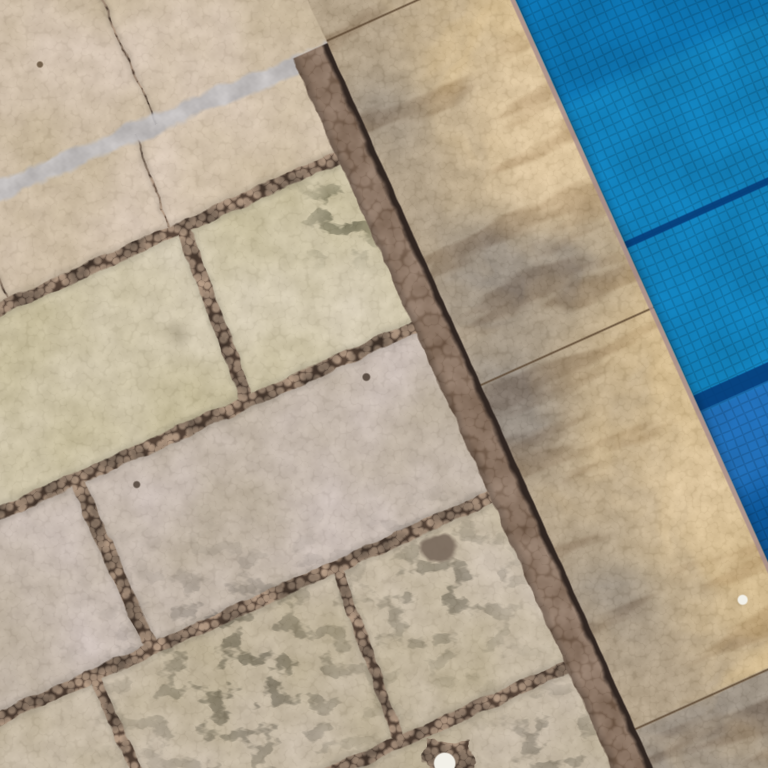
Give the GLSL for this texture, as a three.js fragment shader.

```glsl
// Weathered stone paving beside a tiled pool, seen from above and turned.
// A rotated frame places joints, channel, coping and water as bands;
// layered sines stain the stone and cellular noise gives grit and gravel.
varying vec2 vUv;

vec2 hash2(vec2 p) {
  vec2 k = vec2(dot(p, vec2(127.1, 311.7)), dot(p, vec2(269.5, 183.3)));
  return fract(sin(k) * 43758.5);
}

// Distance to the nearest scattered point
float cells(vec2 p) {
  vec2 cell = floor(p), f = fract(p);
  float nearest = 2.0;
  for (int j = -1; j <= 1; j++)
    for (int i = -1; i <= 1; i++) {
      vec2 o = vec2(float(i), float(j));
      nearest = min(nearest, length(o + hash2(cell + o) - f));
    }
  return nearest;
}

// Layered, turned and bent sines, roughly -1 to 1
float waves(vec2 p) {
  float sum = 0.0, amp = 0.5;
  for (int i = 0; i < 5; i++) {
    p = mat2(0.8, 0.6, -0.6, 0.8) * p * 1.7 + 1.3;
    sum += amp * sin(p.x + 1.5 * sin(p.y));
    amp *= 0.6;
  }
  return sum;
}

float below(float x, float edge) { return 1.0 - smoothstep(edge - 0.0015, edge + 0.0015, x); }
float band(float x, float halfWidth) { return below(abs(x), halfWidth); }
float blob(vec2 p, vec2 c, float r) { p -= c; return exp(-dot(p, p) / (r * r)); }

vec3 gravel(vec2 p) {
  float stones = cells(p * 105.0);
  vec3 c = mix(vec3(0.57, 0.49, 0.42), vec3(0.29, 0.23, 0.19), smoothstep(0.3, 0.8, stones));
  return c * (1.0 + 0.25 * waves(p * 40.0));
}

vec3 pavers(vec2 p, vec2 g) {
  float rows = (g.y - 0.367) / 0.2425;
  float row = g.y < 0.231 ? 0.0 : floor(rows) + 2.0;
  float rowGap = g.y < 0.231 ? 1.0 : abs(fract(rows + 0.5) - 0.5) * 0.2425;

  // Cross joints, staggered by row; hairline in the two upper rows
  float cross = 0.096 - 0.07 * fract(rows) * 0.24;
  if (row < 0.5) cross = 0.121;
  else if (row > 4.5) cross = 9.0;
  else if (row > 2.5 && row < 3.5) cross = -0.166;
  float side = row > 3.5 ? -0.25 : (row > 0.5 && row < 1.5 ? -0.15 : -9.0);
  float crossGap = min(abs(g.x - cross), abs(g.x - side));
  float crossHalf = row < 1.5 ? 0.0012 : (row > 3.5 ? 0.007 : 0.009);

  // Stone tint by row, with mottling and grit
  vec3 c = vec3(0.82, 0.755, 0.67);
  if (row > 1.5) c = vec3(0.805, 0.765, 0.66);
  if (row > 2.5) c = vec3(0.775, 0.725, 0.675);
  if (row > 3.5) c = vec3(0.76, 0.71, 0.625);
  c += 0.03 * (hash2(vec2(row, step(cross, g.x))).x - 0.5);
  c += vec3(0.035, 0.035, 0.055) * waves(p * 9.0) + 0.03 * waves(p * 65.0);
  c -= 0.035 * smoothstep(0.45, 0.9, cells(p * 140.0));

  // Lichen specks and brown stains
  float moss = blob(p, vec2(0.45, 0.28), 0.05) + 0.8 * blob(p, vec2(0.32, 0.89), 0.14)
             + 0.7 * blob(p, vec2(0.58, 0.77), 0.09) + 0.6 * blob(p, vec2(0.72, 0.97), 0.07);
  c -= vec3(0.29, 0.27, 0.25) * min(moss, 1.0) * smoothstep(0.1, 0.6, waves(p * vec2(38.0, 55.0)));
  c -= 0.1 * blob(p, vec2(0.23, 0.435), 0.014);
  float stain = length((p - vec2(0.569, 0.714)) * vec2(0.75, 1.0)) + 0.004 * waves(p * 40.0);
  c = mix(c, vec3(0.45, 0.39, 0.34), 0.85 * (1.0 - smoothstep(0.014, 0.021, stain)));
  c = mix(c, vec3(0.36, 0.31, 0.27), below(length(p - vec2(0.477, 0.491)), 0.005));
  c = mix(c, vec3(0.38, 0.33, 0.29), below(length(p - vec2(0.178, 0.631)), 0.0045));
  c = mix(c, vec3(0.45, 0.38, 0.3), below(length(p - vec2(0.052, 0.084)), 0.004));

  // Joints, then the pale mortar strip
  c *= 1.0 - 0.1 * (1.0 - smoothstep(0.008, 0.018, min(rowGap, crossGap + 0.01 - crossHalf)));
  float joint = max(band(crossGap, crossHalf), band(rowGap, 0.0085));
  c = mix(c, gravel(p), joint);
  float mortar = 1.0 - smoothstep(0.008, 0.016, abs(g.y - 0.228 - 0.02 * g.x) + 0.004 * waves(p * 30.0));
  return mix(c, vec3(0.74, 0.73, 0.735) + 0.06 * waves(p * 50.0), 0.9 * mortar);
}

vec3 coping(vec2 p, vec2 g) {
  float flow = waves(vec2(g.x * 9.0, g.y * 12.0) + 0.6 * waves(p * 7.0));
  vec3 c = mix(vec3(0.70, 0.635, 0.54), vec3(0.83, 0.735, 0.57), smoothstep(0.38, 0.6, g.x + 0.06 * flow));
  float grey = blob(p, vec2(0.65, 0.38), 0.1) + blob(p, vec2(0.67, 0.54), 0.06)
             + 0.7 * blob(p, vec2(0.80, 0.79), 0.07) + 0.6 * blob(p, vec2(0.50, 0.15), 0.06)
             + 0.7 * blob(p, vec2(0.77, 0.34), 0.07) + smoothstep(1.2, 1.21, g.y);
  c = mix(c, vec3(0.57, 0.54, 0.51), clamp(grey * (0.72 + 0.5 * flow), 0.0, 0.8));
  float glow = blob(p, vec2(0.69, 0.13), 0.09) + blob(p, vec2(0.71, 0.24), 0.06) + 0.8 * blob(p, vec2(0.9, 0.64), 0.07);
  c = mix(c, vec3(0.90, 0.81, 0.67), 0.65 * min(glow, 1.0));
  c -= vec3(0.09, 0.1, 0.1) * smoothstep(0.1, 0.7, waves(vec2(g.x * 5.0, g.y * 26.0)));
  c += 0.035 * waves(p * 70.0) - 0.04 * smoothstep(0.4, 0.9, cells(p * 150.0));
  float seam = abs(fract((g.y - 0.223) / 0.491 + 0.5) - 0.5) * 0.491;
  return mix(c, vec3(0.36, 0.28, 0.2), 0.85 * band(seam, 0.0012));
}

vec3 pool(vec2 p, vec2 g) {
  vec3 c = mix(vec3(0.05, 0.44, 0.67), vec3(0.07, 0.49, 0.71), smoothstep(0.41, 0.44, g.y));
  c = mix(c, vec3(0.13, 0.43, 0.71), smoothstep(0.85, 0.87, g.y));
  c = mix(c, vec3(0.05, 0.33, 0.58), smoothstep(0.95, 1.02, g.y));
  vec2 tile = abs(fract((g + 0.0015 * waves(p * 12.0)) / 0.0125) - 0.5);
  c *= 1.03 - 0.13 * smoothstep(0.33, 0.5, max(tile.x, tile.y)) + 0.05 * waves(p * 22.0);
  float lanes = max(band(g.y - 0.625, 0.0045), band(g.y - 0.851, 0.011));
  c = mix(c, vec3(0.02, 0.23, 0.47), 0.88 * lanes);
  return c * mix(0.82, 1.0, smoothstep(0.61, 0.625, g.x));
}

void main() {
  // p runs right and down; g runs along the rows and along the channel
  vec2 p = vec2(vUv.x, 1.0 - vUv.y);
  vec2 g = vec2(dot(p, vec2(0.912, -0.41)), dot(p, vec2(0.41, 0.912)));
  vec2 rough = g + 0.0022 * vec2(waves(p * 45.0), waves(p.yx * 45.0 + 9.0));
  vec3 c = pavers(p, rough);

  // Earth-filled channel with a shadowed right edge
  float start = 1.0 - below(g.y, 0.226);
  vec3 earth = vec3(0.55, 0.465, 0.40) + 0.06 * waves(p * 35.0) - 0.09 * smoothstep(0.4, 0.9, cells(p * 95.0));
  earth *= 0.82 + 0.18 * smoothstep(0.0, 0.012, rough.x - 0.3165);
  earth = mix(earth, vec3(0.19, 0.15, 0.13), smoothstep(0.354, 0.361, rough.x));
  c = mix(c, earth, start * (1.0 - below(rough.x, 0.3165)));

  // Coping, rim and water
  c = mix(c, coping(p, g), 1.0 - below(g.x + 0.3 * (rough.x - g.x), 0.3655));
  c = mix(c, vec3(0.64, 0.54, 0.54), 0.8 * band(g.x - 0.609, 0.003));
  c = mix(c, pool(p, g), 1.0 - below(g.x, 0.612));

  // Debris and pale pebbles
  vec2 d = p - vec2(0.585, 0.99);
  c = mix(c, gravel(p), below(max(abs(d.x), abs(d.y)) + 0.008 * waves(p * 40.0), 0.028));
  float pebble = max(below(length(d - vec2(-0.006, 0.004)), 0.014), below(length(p - vec2(0.967, 0.781)), 0.0065));
  gl_FragColor = vec4(mix(c, vec3(0.95, 0.94, 0.91), pebble), 1.0);
}
```
